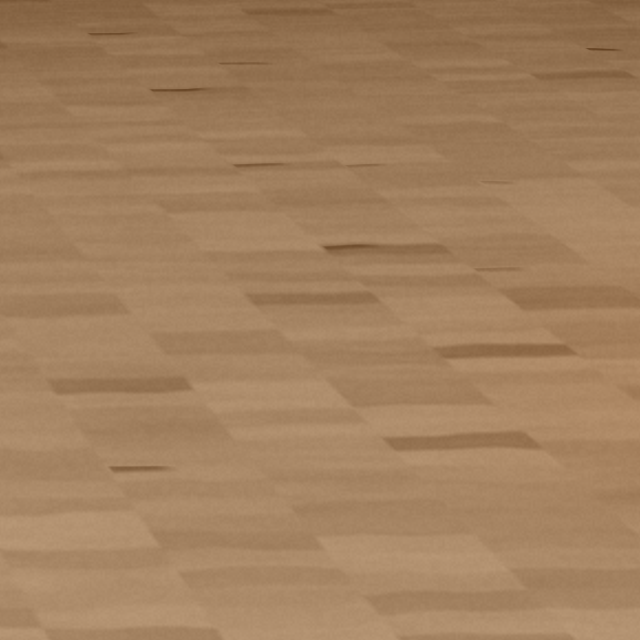
A Shadertoy shader for this texture:

```glsl
float hash(vec2 p) {
    vec3 q = fract(vec3(p.xyx) * 0.1031);
    q += dot(q, q.yzx + 33.33);
    return fract((q.x + q.y) * q.z);
}

float noise(vec2 p) {
    vec2 i = floor(p), f = fract(p);
    f = f * f * (3.0 - 2.0 * f);
    return mix(mix(hash(i), hash(i + vec2(1, 0)), f.x),
               mix(hash(i + vec2(0, 1)), hash(i + vec2(1, 1)), f.x), f.y);
}

// Brightness offset of one strip, with an occasional much darker one
float stripTone(vec2 id) {
    float dark = smoothstep(0.86, 1.0, hash(id + 71.3));
    return (hash(id + 17.7) - 0.5) * 0.066 - 0.07 * dark;
}

// Strips, streaks and dark slivers within one column of the floor
float columnTone(float column, vec2 floorPos, float blur) {
    float along = clamp(floorPos.x - column, 0.0, 1.0);
    float v = floorPos.y + 200.0 + hash(vec2(column, 5.0));
    v += (noise(vec2(along * 3.0 + column * 9.0, v * 0.7)) - 0.5) * 0.3;

    float edge = floor(v + 0.5);
    float tone = mix(stripTone(vec2(column, edge - 1.0)),
                     stripTone(vec2(column, edge)),
                     smoothstep(-blur, blur, v - edge));

    float streak = noise(vec2(along * 1.6 + column * 13.0, v * 2.6));
    tone += (streak - 0.5) * 0.026;

    vec2 id = vec2(column, floor(v));
    float across = fract(v);
    float len = mix(0.2, 0.85, hash(id + 41.0));
    float sliver = step(0.976, hash(id + 93.0))
                 * smoothstep(0.0, 0.04, along)
                 * (1.0 - smoothstep(len * 0.6, len, along))
                 * smoothstep(0.02, 0.2, across)
                 * (1.0 - smoothstep(0.25, 0.65, across));
    return tone - sliver * mix(0.07, 0.2, hash(id + 29.0));
}

void mainImage(out vec4 fragColor, in vec2 fragCoord) {
    vec2 uv = fragCoord / iResolution.xy;

    // Perspective: strips widen downward, joints run to a far left point
    float down = 1.0 - uv.y;
    float scale = 1.0 + down + 0.02 * uv.x;
    vec2 floorPos = vec2((uv.x + 1.0) / (0.1345 * scale), -121.0 / scale);

    // Soft joints between neighbouring columns
    float rowBlur = min(0.5, 0.0045 / (0.00825 * scale * scale));
    float joint = floor(floorPos.x + 0.5);
    float jointBlur = 0.006 / (0.1345 * scale);
    float tone = mix(columnTone(joint - 1.0, floorPos, rowBlur),
                     columnTone(joint, floorPos, rowBlur),
                     smoothstep(-jointBlur, jointBlur, floorPos.x - joint));
    tone *= mix(0.75, 1.1, down);

    // Light falls off toward the far end
    float light = 0.035 * down - 0.1 * exp(-5.0 * down);
    float mottle = (noise(uv * vec2(5.0, 9.0)) - 0.5) * 0.016;
    float grain = (noise(uv * 290.0) - 0.5) * 0.022
                + (noise(uv * vec2(90.0, 150.0) + 50.0) - 0.5) * 0.012;

    vec3 wood = vec3(0.637, 0.507, 0.377);
    wood += (tone + light + mottle + grain) * vec3(1.0, 1.02, 1.0);

    // Warmer patch at the right
    float warm = smoothstep(0.6, 0.0, length((uv - vec2(1.05, 0.4)) * vec2(1.0, 1.5)));
    wood += warm * vec3(0.0, -0.018, -0.028);

    fragColor = vec4(wood, 1.0);
}
```
